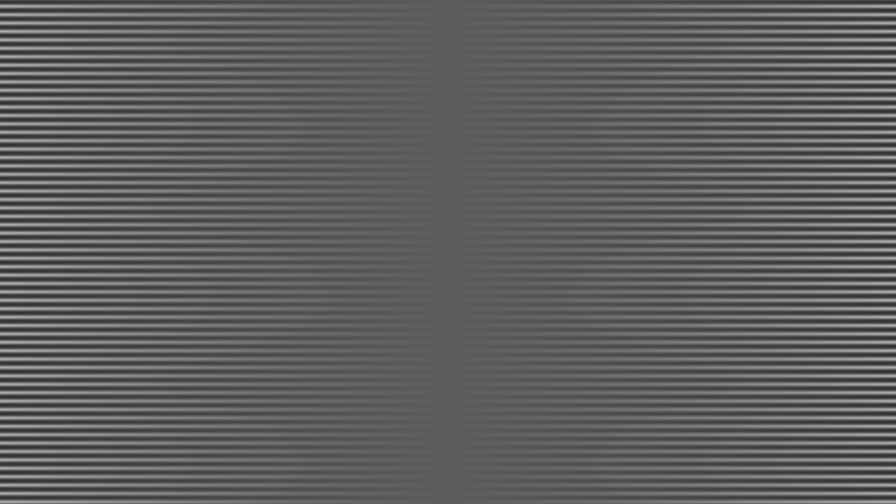
Write a Shadertoy shader that draws this pattern.

```glsl
// Sixty fine horizontal sine stripes on mid grey, their contrast fading
// to nothing along the vertical centre line and growing to both sides.
// A faint green to magenta drift down the canvas tints the bright stripes.

const float TAU = 6.2831853;

// Contrast: zero at the centre column, one at the left and right edges
float sideContrast(float x) {
    return pow(abs(2.0 * x - 1.0), 1.12);
}

// Slow vertical tint, positive towards green and negative towards magenta
float greenDrift(float y) {
    return cos(TAU * (y - 0.4) / 0.6);
}

void mainImage(out vec4 fragColor, in vec2 fragCoord) {
    vec2 uv = fragCoord / iResolution.xy;

    // Stripes, softened when a pixel spans much of a period
    float periodsPerPixel = 60.0 / iResolution.y;
    float smoothing = 1.0 - smoothstep(0.35, 0.7, periodsPerPixel);
    float stripe = sin(TAU * 60.0 * uv.y) * smoothing;
    float contrast = sideContrast(uv.x);

    // Exponential response lifts bright stripes more than it sinks dark ones
    float grey = 0.362 * exp(0.62 * contrast * stripe);

    // Tint only the bright halves of the stripes
    float tint = 0.016 * contrast * max(stripe, 0.0) * greenDrift(uv.y);
    vec3 color = vec3(grey) + tint * vec3(-0.5, 1.0, -0.6);

    fragColor = vec4(color, 1.0);
}
```
